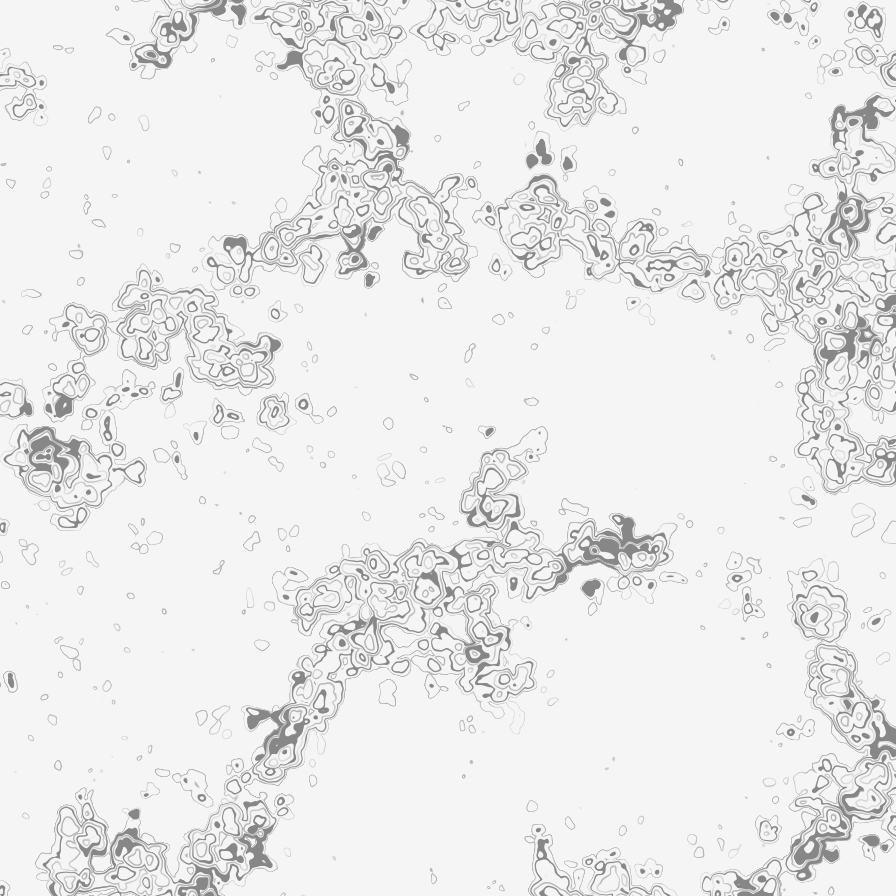
Reproduce this texture procedurally as a Shadertoy shader.

```glsl
// Broken chains of grey, pebble-like contour rings winding over an off-white ground.
#define PAPER 0.962
#define DARK 0.53
#define LINE_GREY 0.70
#define VEIN_SCALE 3.1
#define VEIN_WIDTH 0.25
#define PEBBLE_SCALE 25.0
#define GRIT_SCALE 58.0
#define RING_STEP 0.20
#define FIRST_RING 0.42
#define LINE_WIDTH 0.0008

vec2 hash2(vec2 cell) {
    vec3 h = fract(cell.xyx * vec3(0.1031, 0.1030, 0.0973));
    h += dot(h, h.yzx + 33.33);
    return fract((h.xx + h.yz) * h.zy);
}

// Layered sines, roughly -1 to 1
float waves(vec2 p) {
    float sum = 0.0, amp = 0.5;
    for (int i = 0; i < 4; i++) {
        sum += amp * sin(p.x + 1.7 * sin(p.y * 0.8 + float(i))) * cos(p.y * 1.1 - 0.6 * p.x);
        p = mat2(1.3, 1.1, -1.1, 1.3) * p + 2.3;
        amp *= 0.6;
    }
    return sum;
}

// Gap between the nearest two seeds: zero along cell borders
float borderGap(vec2 p) {
    vec2 cell = floor(p), nearest = vec2(9.0);
    for (int y = -1; y <= 1; y++)
    for (int x = -1; x <= 1; x++) {
        vec2 c = cell + vec2(x, y);
        float d = length(c + hash2(c + 17.0) - p);
        nearest = d < nearest.x ? vec2(d, nearest.x) : vec2(nearest.x, min(nearest.y, d));
    }
    return nearest.y - nearest.x;
}

// Smoothed squared distance to the nearest seed
float softCells(vec2 p) {
    vec2 cell = floor(p);
    float sum = 0.0;
    for (int y = -1; y <= 1; y++)
    for (int x = -1; x <= 1; x++) {
        vec2 c = cell + vec2(x, y);
        vec2 d = c + hash2(c) - p;
        sum += exp(-12.0 * dot(d, d));
    }
    return -log(sum + 1e-5) / 12.0;
}

// Height whose contours form the rings: raised along the veins, bumpy throughout
float height(vec2 p) {
    vec2 bend = vec2(waves(p * 15.0), waves(p * 15.0 + 40.0));
    float gap = borderGap((p + 0.035 * bend) * VEIN_SCALE);
    float present = smoothstep(-0.45, 0.1, waves(p * 6.0 + 9.0));
    float vein = 0.85 * present * exp(-pow(gap / VEIN_WIDTH, 2.0)) + 0.2 * exp(-1.5 * gap);
    vec2 q = p + 0.009 * vec2(waves(p.yx * 42.0), waves(p * 42.0 + 7.0));
    float pebbles = 0.16 - softCells(q * PEBBLE_SCALE);
    float grit = 0.16 - softCells(q * GRIT_SCALE + 31.0);
    return vein + 1.3 * pebbles + 0.75 * grit;
}

// Distance from h to the closest level of a repeating set
float toLevel(float h, float level, float period) {
    return abs(fract((h - level) / period + 0.5) - 0.5) * period;
}

float cover(float d, float pixel) {
    return 1.0 - smoothstep(-0.7 * pixel, 0.7 * pixel, d);
}

void mainImage(out vec4 fragColor, in vec2 fragCoord) {
    vec2 p = fragCoord / iResolution.y;
    float pixel = 1.0 / iResolution.y;

    // Slope turns height differences into canvas distances
    vec2 e = vec2(0.0008, 0.0);
    float h = height(p);
    float slope = length(vec2(height(p + e.xy), height(p + e.yx)) - h) / e.x;
    slope = max(slope, 2.5);
    float inside = smoothstep(FIRST_RING - 0.03, FIRST_RING, h);

    // Thin outlines, fading in places
    float ringDist = toLevel(h, FIRST_RING, RING_STEP) / slope;
    float strength = smoothstep(-0.7, 0.3, waves(p * 38.0 + 3.0));
    float line = cover(ringDist - LINE_WIDTH, pixel) * inside * mix(0.3, 1.0, strength);

    // Dark webs, swelling into solid clumps
    float clump = smoothstep(0.15, 0.6, waves(p * 24.0 + 12.0));
    float web = mix(0.025, 0.13, clump);
    float webDist = (toLevel(h, FIRST_RING + RING_STEP, 2.0 * RING_STEP) - web) / slope;
    float fill = cover(webDist, pixel) * inside;

    float grey = mix(PAPER, LINE_GREY, line);
    grey = mix(grey, DARK, fill);
    fragColor = vec4(vec3(grey), 1.0);
}
```
